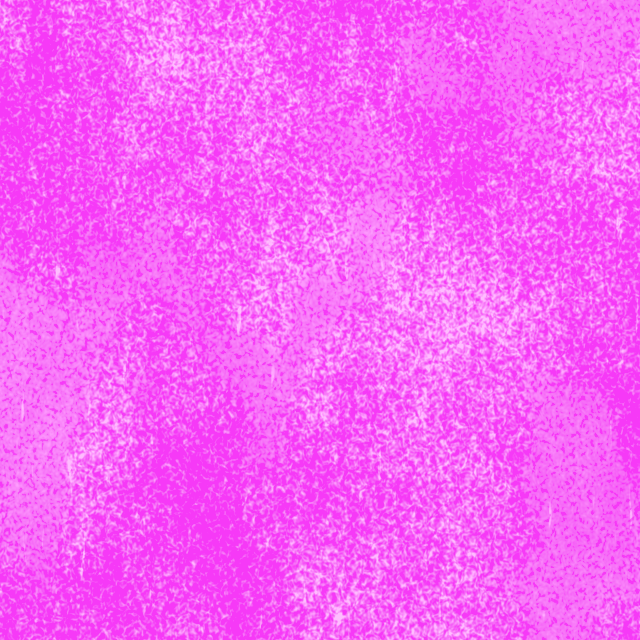
A Shadertoy shader for this texture:

```glsl
// Worn magenta plaster: fine pale flecks scattered over a saturated ground.
// Gradient noise at several scales sets the grain, its clumping into broad
// vertical wear, smooth faded patches and a few thin upright scratches.

// Random unit gradient for a lattice cell
vec2 cellGradient(vec2 cell) {
    uvec2 q = uvec2(ivec2(cell) + 4096);
    uint h = q.x * 1597334677u ^ q.y * 3812015801u;
    h = (h ^ (h >> 15)) * 2246822519u;
    h ^= h >> 13;
    float angle = float(h & 65535u) * 6.2831853 / 65536.0;
    return vec2(cos(angle), sin(angle));
}

float gradientNoise(vec2 p) {
    vec2 cell = floor(p), f = p - cell;
    vec2 w = f * f * f * (f * (f * 6.0 - 15.0) + 10.0);
    vec2 e = vec2(0.0, 1.0);
    float a = dot(cellGradient(cell), f);
    float b = dot(cellGradient(cell + e.yx), f - e.yx);
    float c = dot(cellGradient(cell + e.xy), f - e.xy);
    float d = dot(cellGradient(cell + e.yy), f - e.yy);
    return mix(mix(a, b, w.x), mix(c, d, w.x), w.y);
}

vec2 rotate(vec2 p, float angle) {
    float c = cos(angle), s = sin(angle);
    return vec2(c * p.x - s * p.y, s * p.x + c * p.y);
}

// Broad wear, taller than wide, with ragged detail
float wearField(vec2 p) {
    float sum = 0.0, amplitude = 1.6;
    vec2 q = p * vec2(3.2, 2.1) + 5.3;
    for (int i = 0; i < 4; i++) {
        sum += amplitude * gradientNoise(q);
        q = rotate(q, 0.25) * 2.2 + 11.7;
        amplitude *= 0.68;
    }
    return sum;
}

// Small crisp flecks from two turned layers
float grainField(vec2 p) {
    vec2 q = p * vec2(1.0, 0.88);
    float coarse = gradientNoise(rotate(q, 0.4) * 128.0);
    float fine = gradientNoise(rotate(q, 1.1) * 235.0 + 31.0);
    return 3.0 * coarse + 2.3 * fine;
}

void mainImage(out vec4 fragColor, in vec2 fragCoord) {
    vec2 p = fragCoord / iResolution.y;

    // Slight warp keeps the flecks irregular
    vec2 warp = vec2(gradientNoise(p * 60.0), gradientNoise(p * 60.0 + 47.0));
    float grain = grainField(p + 0.004 * warp);
    float wear = wearField(p);
    float clumps = 1.2 * gradientNoise(p * vec2(48.0, 36.0) + 9.0);
    float streaks = 0.6 * gradientNoise(p * vec2(85.0, 7.0) + 23.0);
    float tone = grain + wear + clumps + streaks;

    // Faded patches: an even mid tone pitted with darker specks
    float patchNoise = gradientNoise(p * vec2(3.4, 2.2) + 17.4)
                     + 0.5 * gradientNoise(p * vec2(11.0, 8.0) + 3.0);
    float faded = smoothstep(0.1, 0.34, patchNoise + 0.04 * grain);
    float pitted = 0.65 + 0.15 * grain + 0.3 * wear
                 - 1.1 * smoothstep(0.5, 1.3, -grain);
    tone = mix(tone, pitted, 0.85 * faded);

    // Thin pale scratches running mostly upright
    float bend = 0.01 * gradientNoise(p * 12.0 + 61.0);
    float scratch = gradientNoise(vec2(p.x + bend, p.y) * vec2(95.0, 13.0) + 71.0);
    tone += 1.3 * smoothstep(0.42, 0.58, scratch);

    // Magenta ground rising through pink to pale flecks
    float green = clamp(0.355 + 0.16 * tone, 0.225, 0.74);
    float pale = smoothstep(0.4, 0.7, green);
    fragColor = vec4(0.965 + 0.033 * pale, green, 0.967 + 0.03 * pale, 1.0);
}
```
